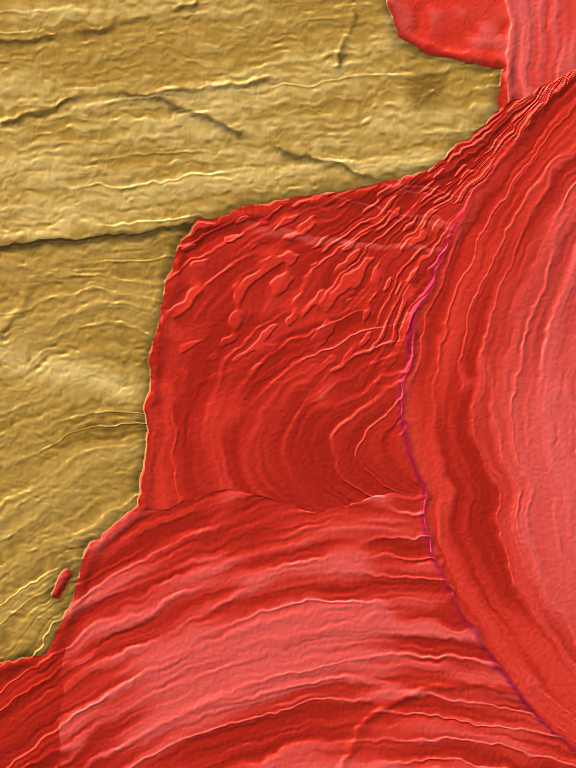
Reproduce this texture procedurally as a Shadertoy shader.

```glsl
// Thick impasto paint: ochre slabs beside sweeping, bristle-marked red strokes.
#define RELIEF 0.011
#define SHADING 0.30
#define GLOSS 0.36
#define WOBBLE 0.010
#define GRAIN 0.10
#define SOFT 0.0015
#define BRISTLES 38.0

const vec3 RED = vec3(.83, .21, .15), DEEP = vec3(.66, .14, .09), PINK = vec3(.89, .36, .33);
const vec3 GOLD = vec3(.68, .52, .23), STRAW = vec3(.86, .72, .43), OLIVE = vec3(.47, .34, .12);
const vec3 PLUM = vec3(.56, .1, .23);

// Outline of the ochre area, in canvas heights
const float OUT_X[22] = float[](-.1, .505, .505, .518, .56, .655, .647, .612, .56, .456, .326,
  .26, .232, .215, .198, .192, .18, .117, .104, .081, .055, -.1);
const float OUT_Y[22] = float[](1.1, 1.1, 1., .95, .928, .909, .857, .824, .776, .755, .733,
  .714, .681, .609, .557, .46, .342, .297, .245, .186, .147, .118);
// Raised creases in the ochre, as segment ends
const vec4 CREASES[8] = vec4[](vec4(0, .948, .091, .954), vec4(.091, .954, .26, 1),
  vec4(0, .844, .117, .876), vec4(.117, .876, .195, .876), vec4(.195, .876, .44, .912),
  vec4(.195, .876, .3, .831), vec4(.3, .831, .495, .766), vec4(.44, .912, .46, .98));

float hash(vec2 p) {
  vec3 q = fract(p.xyx * .1031);
  q += dot(q, q.yzx + 33.33);
  return fract((q.x + q.y) * q.z);
}
float noise(vec2 p) {
  vec2 i = floor(p), f = fract(p);
  f *= f * (3. - 2. * f);
  return mix(mix(hash(i), hash(i + vec2(1, 0)), f.x),
             mix(hash(i + vec2(0, 1)), hash(i + 1.), f.x), f.y);
}
vec2 jitter(vec2 p) { return vec2(noise(p), noise(p + 50.)) - .5; }
float bump(float d, float width) { d /= width; return exp(-d * d); }
float cover(float d) { return smoothstep(-SOFT, SOFT, d); }
// Brush marks with sparse sharp ridges: x runs along the stroke, y across it
float bristle(float x, float y) {
  vec2 s = vec2(x, y) + 20.;
  return .46 * noise(s * vec2(3, BRISTLES)) + .28 * noise(s * vec2(7, BRISTLES * 2.5))
       + .22 * noise(s * vec2(18, BRISTLES * 5.)) + .22 * bump(noise(s * vec2(5, BRISTLES)) - .55, .06);
}
float segment(vec2 p, vec2 a, vec2 b) {
  p -= a; b -= a;
  return length(p - b * clamp(dot(p, b) / dot(b, b), 0., 1.));
}
// Signed distance to the outline, negative inside
float outline(vec2 p) {
  float d = 9., side = 1.;
  for (int i = 0, j = 21; i < 22; j = i, i++) {
    vec2 a = vec2(OUT_X[i], OUT_Y[i]), b = vec2(OUT_X[j], OUT_Y[j]);
    d = min(d, segment(p, a, b));
    if ((a.y > p.y) != (b.y > p.y) && p.x < (b.x - a.x) * (p.y - a.y) / (b.y - a.y) + a.x) side = -side;
  }
  return d * side;
}

float ochre(vec2 p, out vec3 tint) {
  float seam = p.y - .681 - .11 * p.x, upper = cover(seam);
  float loose = bristle(p.x, p.y - .7 * p.x * smoothstep(.5, .2, p.y) + .1 * noise(p * 7.));
  float h = .8 * mix(loose, bristle(p.x, p.y - .09 * p.x), upper) + .25 * noise(p * vec2(110, 180));
  float cloud = .3 * noise(p * vec2(7, 15) + 3.);
  tint = mix(OLIVE, GOLD, smoothstep(.2, .7, h + .35 * upper + cloud));
  tint = mix(tint, STRAW, smoothstep(.53, .95, h + cloud) * (.25 + .6 * upper));
  // Pale dry streak and a short dab
  float streak = bump(p.y - .535 + .24 * p.x, .02) * smoothstep(.2, .16, p.x);
  tint = mix(tint, STRAW, streak * smoothstep(.25, .5, h));
  h += .4 * bump(segment(p, vec2(0, .572), vec2(.04, .62)), .005);
  // Broken creases, slab overhang and a stained hollow
  float crease = 9.;
  for (int i = 0; i < 8; i++) crease = min(crease, segment(p, CREASES[i].xy, CREASES[i].zw));
  float worn = smoothstep(.1, .7, noise(p * 24.));
  h += .55 * worn * bump(crease, .005) + .5 * upper * smoothstep(.03, 0., seam);
  tint *= 1. - .45 * worn * bump(crease, .0035) - .5 * bump(seam + .004, .006);
  tint = mix(tint, OLIVE, .65 * smoothstep(.04, .015, length(p - vec2(.553, .882))));
  return h;
}

float reds(vec2 p, float rim, out vec3 tint) {
  float y = p.y - .46, blot = noise(p * 9.);
  float sweep = p.x - .527 - 1.15 * y * y - .018 * bump(p.y - .36, .03);
  // Middle panel: a fan above, chevrons below
  vec2 hub = vec2(.76, .94) - p;
  float angle = atan(hub.y, hub.x) * .55 + .03 * blot, reach = length(hub);
  float chevron = bristle(p.y, p.x - 4. * max(p.x - .2, 0.) * length(vec2(p.y - .415, .03)));
  float h = mix(chevron, bristle(reach, angle), smoothstep(.53, .59, p.y + .12 * (blot - .5)));
  h += .4 * smoothstep(.6, .8, noise(vec2(reach * 40., angle * 110.))) * smoothstep(.46, .62, p.y);
  tint = mix(DEEP, RED, smoothstep(.3, .8, h));
  tint = mix(tint, PINK, .6 * smoothstep(.6, .8, chevron) * smoothstep(.25, .4, p.x));
  // Lower panel of long arcs with an overlapping patch
  float arcs = p.y + .75 * (p.x - .52) * (p.x - .52), arcH = bristle(p.x, arcs);
  float lower = cover(.348 + .013 * sin(p.x * 27. - 6.5) - p.y);
  vec3 arcTint = mix(DEEP, RED, smoothstep(.25, .62, arcH));
  arcTint = mix(arcTint, PINK, .85 * smoothstep(.55, .85, arcH + .15 * blot + .1 * bump(arcs - .15, .06)));
  float lap = 1. - length((p - vec2(.61, -.03)) / vec2(.17, .14));
  h = mix(h, arcH + .4 * bump(lap, .035), lower);
  tint = mix(tint, arcTint, lower);
  // Dark scrap in the lower left corner
  tint = mix(tint, DEEP * (.85 + .4 * arcH), cover(.081 - p.x) * cover(.19 - p.y));
  // Great curved sweep, pinker toward its outer side
  float right = cover(sweep), sweepH = bristle(p.y, sweep);
  float blush = smoothstep(.05, .19, sweep) * .7 + .8 * (sweepH - .5);
  vec3 sweepTint = mix(mix(DEEP, RED, smoothstep(.25, .6, sweepH)), PINK, clamp(blush, 0., 1.));
  h = mix(h, sweepH, right) + .5 * bump(sweep, .006);
  tint = mix(tint, sweepTint, right);
  tint = mix(tint, PLUM, .6 * bump(sweep + .003, .0045) * smoothstep(.85, .7, p.y) * blot * 1.6);
  // Upper right corner: mottled slab beside a vertical stroke
  float corner = cover(p.y - .857 - .5 * max(p.x - .647, 0.));
  float cornerH = mix(.7 * noise(p * 55.), bristle(p.y, p.x), cover(p.x - .661));
  h = mix(h, cornerH + .5 * bump(p.x - .665, .006), corner);
  tint = mix(tint, mix(RED, PINK, smoothstep(.2, .8, cornerH)), corner);
  // Heaped rim against the ochre
  tint = mix(tint, DEEP * .85, .7 * bump(rim, .007));
  return h + .6 * bump(rim - .008, .008);
}

float paint(vec2 p, out vec3 tint) {
  p += WOBBLE * (jitter(p * 32.) + .4 * jitter(p * 100.));
  float rim = max(outline(p), .007 - segment(p, vec2(.075, .229), vec2(.092, .256)));
  vec3 redTint;
  float h = ochre(p, tint), redH = reds(p, rim, redTint), over = cover(rim);
  tint = mix(tint * (1. - .3 * bump(rim, .009)), redTint, over);
  return mix(h, redH, over) + GRAIN * noise(p * 230.);
}

void mainImage(out vec4 fragColor, in vec2 fragCoord) {
  vec2 p = fragCoord / iResolution.xy * vec2(.75, 1), e = vec2(.0016, 0);
  vec3 tint, unused;
  float h = paint(p, tint);
  vec2 slope = (vec2(paint(p + e, unused), paint(p + e.yx, unused)) - h) / e.x;
  // Light from the upper left, with wet highlights
  float lit = dot(slope, vec2(.6, -.8)) * RELIEF;
  vec3 col = tint * (1. + SHADING * clamp(lit, -1.3, 1.));
  col += GLOSS * smoothstep(.45, 1.5, lit) * mix(tint, vec3(1, .8, .7), .6);
  fragColor = vec4(clamp(col, 0., 1.), 1);
}
```
